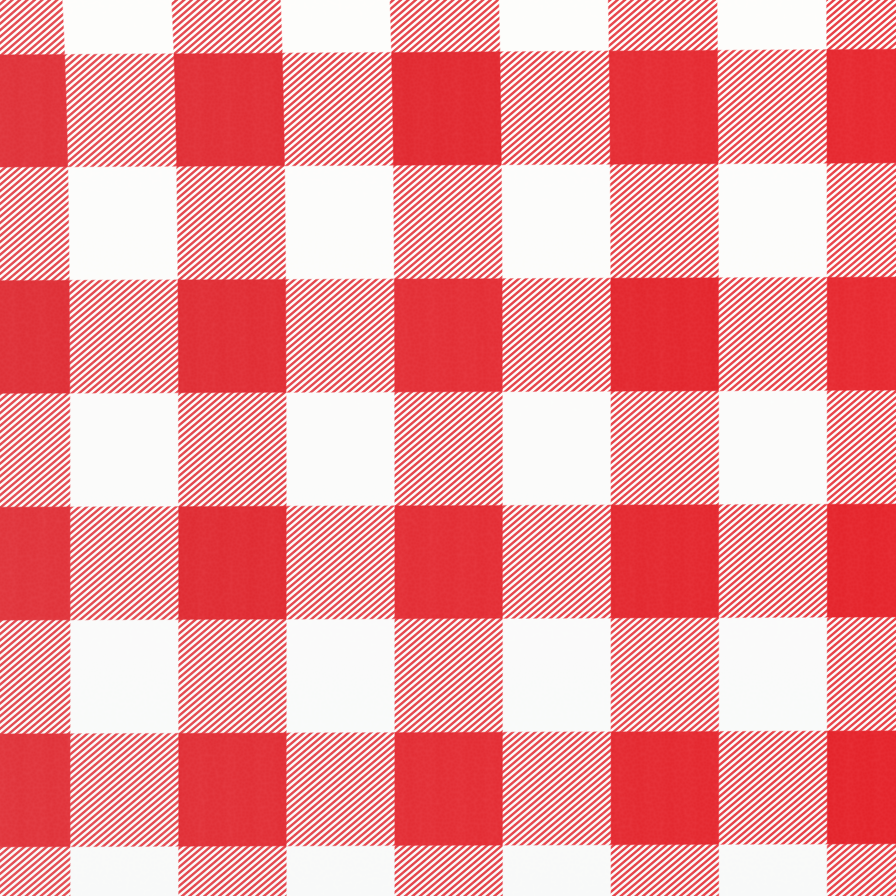
Give the GLSL for this pattern, as a three.js fragment shader.

```glsl
// Red and white gingham cloth: woven squares joined by fine diagonal twill.
#define PERIOD vec2(0.2413, 0.2531)
#define START vec2(0.4404, 0.5625)
#define TWILL vec2(120.0, 142.0)
#define TWILL_SOFTNESS 0.75
#define TWILL_INK 0.88
#define EDGE 0.0011
#define WHITE vec3(0.984, 0.985, 0.981)
#define RED vec3(0.893, 0.190, 0.218)
#define GRAIN_SCALE 260.0
#define GRAIN 0.035
#define TILE_SHADE 0.022

varying vec2 vUv;

vec2 hash2(vec2 p) {
  vec3 q = fract(p.xyx * vec3(0.1031, 0.1030, 0.0973));
  q += dot(q, q.yzx + 33.33);
  return fract((q.xx + q.yz) * q.zy);
}

// Distance to the nearest jittered cell centre
float cellular(vec2 p) {
  vec2 cell = floor(p), f = fract(p);
  float nearest = 2.0;
  for (int j = -1; j <= 1; j++) {
    for (int i = -1; i <= 1; i++) {
      vec2 o = vec2(float(i), float(j));
      nearest = min(nearest, length(o + hash2(cell + o) - f));
    }
  }
  return nearest;
}

// Slight pull of the cloth, strongest at the upper left
vec2 drape(vec2 p) {
  float pull = pow(p.y, 6.0);
  return p + vec2(0.0095 * (1.0 - p.x) * pull,
                  (0.0035 + 0.004 * pull) * (0.5 - p.x));
}

// Coverage of the dyed half of each repeat, on both axes
vec2 dyedBands(vec2 repeats) {
  vec2 d = (0.25 - abs(fract(repeats + 0.25) - 0.5)) * PERIOD;
  return smoothstep(-EDGE, EDGE, d);
}

void main() {
  vec2 cloth = drape(vUv);
  vec2 repeats = (cloth - START) / PERIOD;
  vec2 bands = dyedBands(repeats);

  // The twill decides whether the column or row thread lies on top
  float wave = sin(6.28318 * dot(cloth, TWILL * vec2(1.0, -1.0)));
  float columnOver = smoothstep(-TWILL_SOFTNESS, TWILL_SOFTNESS, wave);
  float solid = bands.x * bands.y;
  float ink = mix(bands.y, bands.x, columnOver) * mix(TWILL_INK, 1.0, solid);

  // Uneven dye: per-square shade, faint upright streaks and woven grain
  float shade = (hash2(floor(repeats * 2.0) + 40.0).x - 0.5) * TILE_SHADE;
  float streak = sin(cloth.x * 173.0 + sin(cloth.y * 9.0))
               + 0.6 * sin(cloth.x * 391.0 + 1.7);
  float grain = cellular(cloth * GRAIN_SCALE) - 0.5;
  float wear = shade + 0.004 * streak + GRAIN * grain;
  vec3 dye = RED + wear * vec3(0.4, 1.0, 1.0);
  dye += (vUv.x - 0.5) * vec3(0.025, -0.045, -0.045);

  // White is warm at the top and slightly cool at the bottom
  vec3 bleached = WHITE + (vUv.y - 0.5) * vec3(0.020, 0.014, 0.008);
  bleached += 0.06 * GRAIN * grain;

  gl_FragColor = vec4(mix(bleached, dye, ink), 1.0);
}
```
